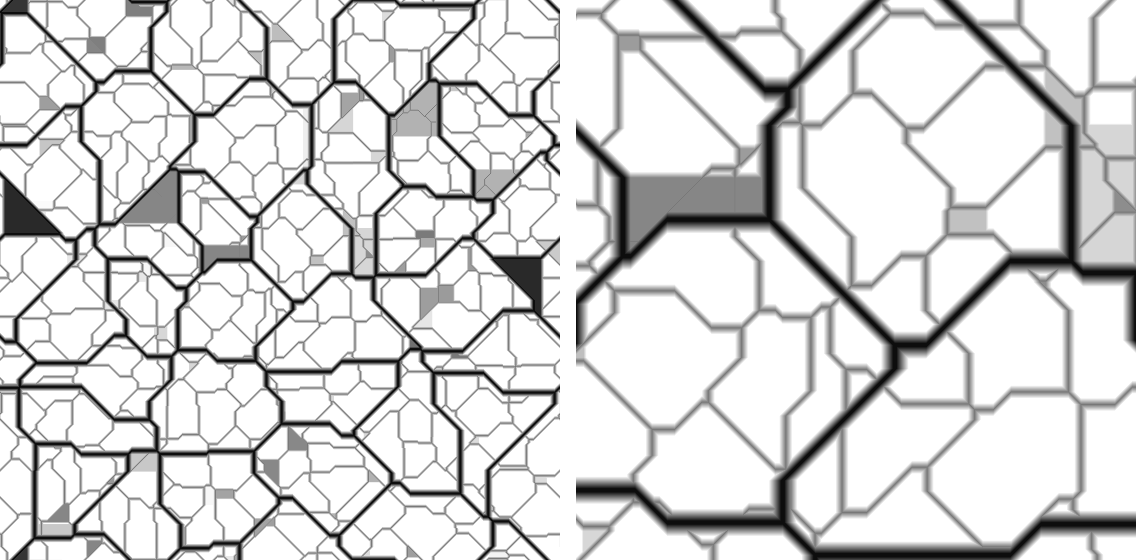
Left, the full canvas; right, a detail of the centre.
A three.js fragment shader for this pattern:

```glsl
// Cracked plates: two scales of Manhattan-distance Voronoi borders, black over grey, on white.
#define PLATE_CELLS 6.0     // large cells across the canvas
#define CRACK_CELLS 14.0    // small cells across the canvas
#define PLATE_CORE 0.002    // border gap that stays fully black
#define PLATE_FADE 0.0165   // border gap at which black has faded to white
#define CRACK_FADE 0.0078   // border gap at which grey has faded to white
#define PLATE_INK 0.05
#define CRACK_INK 0.47

varying vec2 vUv;

vec2 hash2(vec2 p, float seed) {
  vec3 q = fract(vec3(p.xyx + seed) * vec3(0.1031, 0.1030, 0.0973));
  q += dot(q, q.yzx + 33.33);
  return fract((q.xx + q.yz) * q.zy);
}

// Second minus first nearest Manhattan distance, in canvas units.
// Equidistant zones of this metric give the flat grey patches.
float borderGap(vec2 uv, float cells, float seed) {
  vec2 p = uv * cells;
  vec2 base = floor(p);
  float nearest = 1e3;
  float second = 1e3;
  for (int j = -2; j <= 2; j++) {
    for (int i = -2; i <= 2; i++) {
      vec2 cell = base + vec2(float(i), float(j));
      vec2 site = cell + hash2(mod(cell, cells), seed);
      vec2 offset = abs(site - p);
      float dist = offset.x + offset.y;
      second = min(second, max(nearest, dist));
      nearest = min(nearest, dist);
    }
  }
  return (second - nearest) / cells;
}

float ramp(float from, float to, float x) {
  return clamp((x - from) / (to - from), 0.0, 1.0);
}

void main() {
  float plateGap = borderGap(vUv, PLATE_CELLS, 17.0);
  float crackGap = borderGap(vUv, CRACK_CELLS, 71.0);

  float plates = mix(PLATE_INK, 1.0, ramp(PLATE_CORE, PLATE_FADE, plateGap));
  float cracks = mix(CRACK_INK, 1.0, ramp(0.0, CRACK_FADE, crackGap));

  // The darker layer wins, so cracks vanish inside dark patches.
  gl_FragColor = vec4(vec3(min(plates, cracks)), 1.0);
}
```
